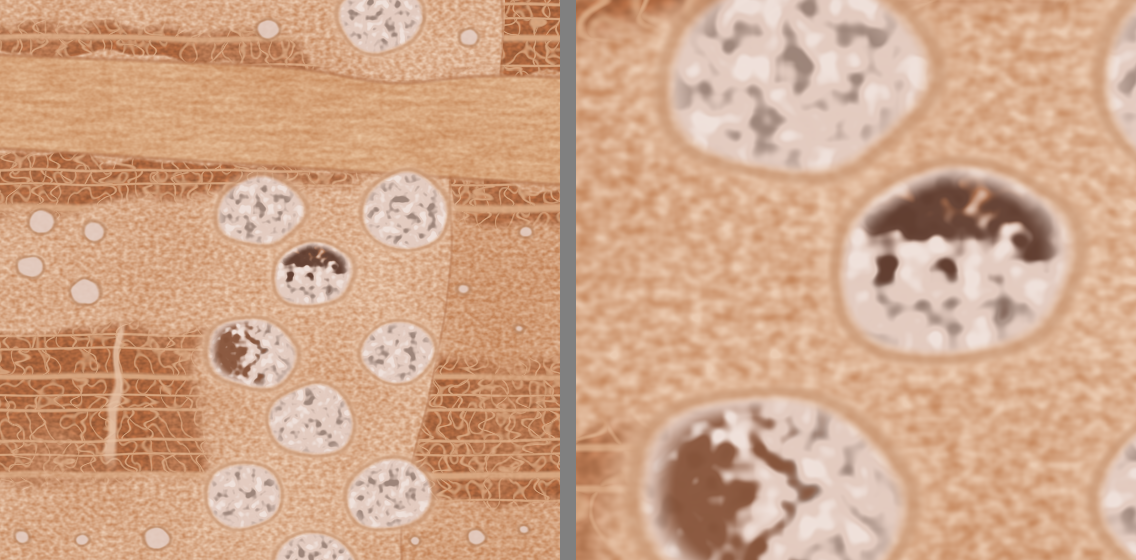
Left: the whole. Right: its middle third, enlarged.
A Shadertoy shader for this texture:

```glsl
// Magnified end grain of hardwood: a broad ray, brown fibre patches, filled vessels and small pores.
#define CELL_ROWS 27.0
#define CELL_COLUMNS 25.0
#define PORE_GRID 9.0
#define GRAIN_SCALE vec2(105, 135)
#define GRAIN_CONTRAST 0.85
#define VESSEL_SIZE vec2(0.076, 0.061)
#define TAN_DARK vec3(0.79, 0.56, 0.40)
#define TAN_LIGHT vec3(0.905, 0.765, 0.655)
#define FIBRE_BROWN vec3(0.66, 0.39, 0.235)
#define WALL_TAN vec3(0.87, 0.69, 0.54)
#define FILL_PALE vec3(0.89, 0.80, 0.76)
#define RESIN_DARK vec3(0.33, 0.19, 0.14)

float hash(vec2 p) {
    vec3 q = fract(p.xyx * vec3(0.1031, 0.1030, 0.0973));
    q += dot(q, q.yzx + 33.33);
    return fract((q.x + q.y) * q.z);
}

float corner(vec2 cell, vec2 offset) {
    float angle = 6.2832 * hash(cell + 71.0);
    return dot(vec2(cos(angle), sin(angle)), offset);
}

// Gradient noise
float noise(vec2 p) {
    vec2 i = floor(p), f = fract(p), e = vec2(1, 0);
    vec2 u = f * f * (3.0 - 2.0 * f);
    return mix(mix(corner(i, f), corner(i + e, f - e), u.x),
               mix(corner(i + e.yx, f - e.yx), corner(i + 1.0, f - 1.0), u.x), u.y);
}

// 1 below the edge, 0 above it
float below(float edge, float blur, float x) {
    return 1.0 - smoothstep(edge - blur, edge + blur, x);
}

float rayTop(float x) { return 0.902 - 0.04 * x - 0.022 * exp(-pow((x - 0.7) / 0.12, 2.0)); }
float rayBottom(float x) { return 0.735 - 0.065 * x; }

// Signed distance past the growth ring; positive on the right
float ringSide(vec2 p) {
    float ring = 0.715 + 0.09 * smoothstep(0.0, 0.55, p.y) + 0.09 * smoothstep(0.7, 0.86, p.y);
    return p.x - ring - 0.008 * noise(p * 9.0);
}

float fibrePatch(vec2 p) {
    float late = smoothstep(-0.004, 0.012, ringSide(p));
    p += 0.03 * vec2(noise(p * 13.0), noise(p * 13.0 + 40.0));
    float left = below(0.36, 0.025, p.x) * smoothstep(0.13, 0.16, p.y) * below(0.41, 0.012, p.y);
    float right = late * smoothstep(0.095, 0.125, p.y) * below(0.355, 0.02, p.y);
    float depth = rayBottom(p.x) - p.y, height = p.y - rayTop(p.x);
    float under = below(mix(0.12 - 0.168 * p.x, 0.075, late), 0.015, depth) * smoothstep(0.0, 0.008, depth);
    float over = below(mix(0.062 * below(0.55, 0.05, p.x), 0.2, late), 0.015, height) * smoothstep(0.0, 0.008, height);
    return max(max(left, right), max(under, over));
}

// Pale cell walls: thin rays crossed by crooked tangential bands
float cellWalls(vec2 p) {
    float y = (p.y + 0.006 * noise(p * 7.0)) * CELL_ROWS;
    y += 0.25 * sin(y * 2.4);
    float row = floor(y), fy = fract(y);
    float rays = below(0.003, 0.0022, min(fy, 1.0 - fy) / CELL_ROWS);
    float x = p.x * CELL_COLUMNS + 7.0 * hash(vec2(row, 3)) + 1.1 * noise(p * vec2(22, 48));
    float fx = fract(x);
    float bands = below(0.0028, 0.0025, min(fx, 1.0 - fx) / CELL_COLUMNS);
    bands *= step(0.2, hash(vec2(floor(x + 0.5), row)));
    float worms = below(0.055, 0.05, abs(noise(p * vec2(37, 29) + 5.0)));
    return max(rays * 0.85, max(bands * 0.8, worms * 0.65));
}

void addPores(inout vec3 color, vec2 p) {
    vec2 cell = floor(p * PORE_GRID);
    vec2 jitter = vec2(hash(cell + 11.0), hash(cell + 29.0)) - 0.5;
    vec2 c = (cell + 0.5 + 0.45 * jitter) / PORE_GRID;
    float side = ringSide(c);
    bool inRay = c.y > rayBottom(c.x) - 0.02 && c.y < rayTop(c.x) + 0.02;
    bool nearVessels = c.x > 0.35 && side < 0.02 && c.y < 0.9;
    if (inRay || nearVessels || fibrePatch(c) > 0.25 || hash(cell + 53.0) > 0.85) return;
    float radius = mix(0.011, 0.026, hash(cell + 83.0)) * (side > 0.0 ? 0.65 : 1.0);
    float d = length((p - c) * vec2(0.92, 1.08)) - radius + 0.004 * noise(p * 50.0);
    color = mix(color, TAN_DARK * 0.88, 0.55 * below(0.003, 0.0025, abs(d)));
    color = mix(color, FILL_PALE, 0.9 * below(-0.002, 0.0025, d));
}

void addVessels(inout vec3 color, vec2 p) {
    float crumbs = noise(p * 55.0) + 0.6 * noise(p * 105.0 + 9.0);
    for (int i = 0; i < 10; i++) {
        // Staggered tiers: a pair of vessels, then a single one below
        float id = float(i), tier = floor(id / 3.0), slot = mod(id, 3.0);
        vec2 c = slot > 1.5 ? vec2(0.56, 0.51 - 0.26 * tier)
                            : vec2(0.465 + 0.26 * slot - 0.015 * tier, 0.625 - 0.255 * tier);
        if (i == 9) c = vec2(0.68, 0.97);
        vec2 q = (p - c) / (VESSEL_SIZE * mix(0.88, 1.1, hash(vec2(id, 17))));
        float d = length(q) + 0.2 * noise(p * 13.0 + id * 5.0);
        color = mix(color, TAN_LIGHT, 0.5 * below(1.12, 0.13, d));
        color = mix(color, TAN_DARK * 0.93, 0.45 * below(0.045, 0.04, abs(d - 1.0)));
        // Crumbly filling with grey shadows and bright flecks
        vec3 fill = mix(FILL_PALE, vec3(0.6, 0.51, 0.47), smoothstep(0.05, 0.5, crumbs) * below(0.85, 0.2, d));
        fill = mix(fill, vec3(0.94, 0.89, 0.87), smoothstep(0.1, 0.45, -crumbs));
        // Dark resin lodged in two of the vessels
        float resin = smoothstep(-0.05, 0.4, (i == 2 ? q.y : -q.x) + 0.9 * crumbs) * below(0.82, 0.12, d);
        vec3 resinColor = mix(RESIN_DARK, FIBRE_BROWN, i == 3 ? 0.5 : smoothstep(0.0, 0.5, -crumbs));
        if (i == 2 || i == 3) fill = mix(fill, resinColor, 0.92 * resin);
        color = mix(color, fill, 0.94 * below(0.93, 0.06, d));
    }
}

void mainImage(out vec4 fragColor, in vec2 fragCoord) {
    vec2 p = fragCoord / iResolution.xy;
    float side = ringSide(p), top = rayTop(p.x), bottom = rayBottom(p.x);
    float ray = smoothstep(-0.004, 0.004, p.y - bottom) * below(top, 0.004, p.y);
    float late = smoothstep(-0.003, 0.003, side) * (1.0 - ray);

    // Fine ground tissue, streaked inside the broad ray
    float grain = noise(p * GRAIN_SCALE) + 0.5 * noise(p * GRAIN_SCALE * 1.7);
    float streaks = noise(p * vec2(13, 95)) + 0.7 * noise(p * vec2(40, 150));
    float cloud = noise(p * 5.0) + 0.5 * noise(p * 14.0);
    float tone = 0.56 + 0.25 * cloud - 0.28 * late - 0.1 * ray;
    tone += GRAIN_CONTRAST * mix(grain, 0.45 * grain + 0.5 * streaks, ray);
    vec3 color = mix(TAN_DARK, TAN_LIGHT, clamp(tone, -0.25, 1.15));
    color *= mix(vec3(1), vec3(1, 0.985, 0.93), ray);

    // Brown fibre patches with pale walls
    float walls = cellWalls(p);
    float brown = fibrePatch(p) * (1.0 - ray) * clamp(0.9 + 0.6 * cloud, 0.5, 1.0);
    color = mix(color, mix(FIBRE_BROWN * (1.0 + 0.22 * grain), WALL_TAN, walls), brown);
    color = mix(color, WALL_TAN, 0.2 * walls * late);

    // Ray margins, growth ring line and a pale crack
    float margin = min(abs(p.y - top), abs(p.y - bottom));
    color = mix(color, FIBRE_BROWN, 0.45 * below(0.003, 0.003, margin));
    color = mix(color, FIBRE_BROWN, 0.35 * (1.0 - ray) * below(0.002, 0.002, abs(side)));
    float crack = below(0.007, 0.004, abs(p.x - 0.17 - 0.12 * p.y - 0.02 * noise(p * 16.0)));
    color = mix(color, TAN_LIGHT, 0.85 * crack * smoothstep(0.15, 0.2, p.y) * below(0.42, 0.02, p.y));

    addPores(color, p);
    addVessels(color, p);
    fragColor = vec4(color, 1);
}
```
